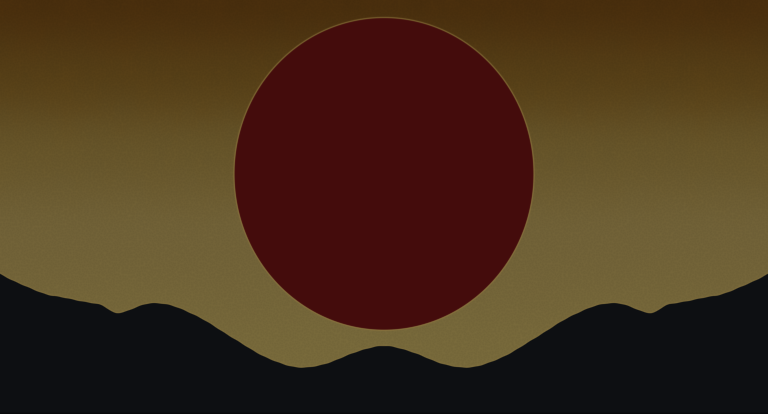
Write a WebGL 2 fragment shader that draws this background.

```glsl
#version 300 es
precision highp float;
// A dark red sun on an aged ochre sky above mirrored black hills.
// The sky is a chain of blended tones with cellular grain; the hills are one
// ridge profile of chained smooth steps, mirrored about the centre line.
uniform vec2 u_resolution;
out vec4 outColor;

const vec3 SKY_TOP  = vec3(0.285, 0.180, 0.050);
const vec3 SKY_HIGH = vec3(0.340, 0.250, 0.090);
const vec3 SKY_MID  = vec3(0.400, 0.330, 0.160);
const vec3 SKY_LOW  = vec3(0.440, 0.380, 0.215);
const vec3 SKY_BASE = vec3(0.465, 0.410, 0.228);
const vec3 SUN      = vec3(0.267, 0.046, 0.046);
const vec3 HILL     = vec3(0.052, 0.060, 0.070);
const vec3 RIM      = vec3(0.560, 0.460, 0.240);

const vec2 SUN_CENTRE = vec2(0.0, 0.580);
const vec2 SUN_RADII  = vec2(0.3615, 0.3768);

vec2 hash2(vec2 cell) {
    vec3 q = fract(cell.xyx * vec3(0.1031, 0.1030, 0.0973));
    q += dot(q, q.yzx + 33.33);
    return fract((q.xx + q.yz) * q.zy);
}

// Distance to the nearest scattered point, about 0 to 1.
float cellular(vec2 p) {
    vec2 cell = floor(p);
    vec2 f = fract(p);
    float nearest = 2.0;
    for (int y = -1; y <= 1; y++) {
        for (int x = -1; x <= 1; x++) {
            vec2 offset = vec2(x, y);
            vec2 d = offset + hash2(cell + offset) - f;
            nearest = min(nearest, dot(d, d));
        }
    }
    return sqrt(nearest);
}

// Soft blotches at three scales, stretched a little downward.
float stains(vec2 p) {
    float sum = 0.0;
    float weight = 0.5;
    vec2 q = p * vec2(13.0, 8.0);
    for (int i = 0; i < 3; i++) {
        sum += weight * (cellular(q) - 0.5);
        q = q * 2.3 + vec2(7.1, 3.7);
        weight *= 0.6;
    }
    return sum;
}

vec3 skyTone(float h) {
    vec3 tone = mix(SKY_BASE, SKY_LOW, smoothstep(0.10, 0.45, h));
    tone = mix(tone, SKY_MID, smoothstep(0.42, 0.66, h));
    tone = mix(tone, SKY_HIGH, smoothstep(0.62, 0.82, h));
    return mix(tone, SKY_TOP, smoothstep(0.78, 1.0, h));
}

// Height of the hills at distance d from the centre line.
float ridge(float d) {
    float h = 0.164;
    h -= 0.052 * smoothstep(0.0, 0.193, d);        // central mound
    h += 0.156 * smoothstep(0.193, 0.558, d);      // shoulder
    h -= 0.024 * smoothstep(0.558, 0.645, d);      // notch
    h += 0.020 * smoothstep(0.645, 0.690, d);
    h += 0.021 * clamp((d - 0.686) / 0.111, 0.0, 1.0);
    h += 0.053 * pow(max(d - 0.797, 0.0) / 0.130, 1.3);
    return h + 0.0008 * sin(d * 130.0) * sin(d * 57.0);
}

// Approximate signed distance to an axis-aligned ellipse.
float ellipse(vec2 p, vec2 radii) {
    float k = length(p / radii);
    float slope = length(p / (radii * radii));
    return k * (k - 1.0) / max(slope, 0.001);
}

float cover(float dist, float blur) {
    return 1.0 - smoothstep(-blur, blur, dist);
}

float outline(float dist, float width) {
    return exp(-dist * dist / (width * width));
}

void main() {
    vec2 p = (gl_FragCoord.xy - vec2(0.5 * u_resolution.x, 0.0)) / u_resolution.y;
    float blur = 0.75 / u_resolution.y;
    vec2 mirrored = vec2(abs(p.x), p.y);

    // Sky with stains and paper grain
    float stain = stains(mirrored);
    float grain = cellular(p * 190.0) - 0.5;
    vec3 color = skyTone(p.y + 0.05 * stain);
    color *= 1.0 + 0.10 * stain * smoothstep(0.3, 0.9, p.y) + 0.055 * grain;

    // Sun with a thin bright rim
    float sunDist = ellipse(p - SUN_CENTRE, SUN_RADII);
    color = mix(color, SUN, cover(sunDist, blur));
    color = mix(color, RIM, 0.55 * outline(sunDist - 0.001, 0.0020));

    // Hills, with distance corrected by the ridge slope
    float slope = (ridge(mirrored.x + 0.002) - ridge(mirrored.x - 0.002)) / 0.004;
    float hillDist = (p.y - ridge(mirrored.x)) / sqrt(1.0 + slope * slope);
    color = mix(color, RIM, 0.20 * outline(hillDist - 0.002, 0.002));
    color = mix(color, HILL, cover(hillDist, blur));
    color *= mix(0.6, 1.0, smoothstep(0.001, 0.006, p.y));

    outColor = vec4(color, 1.0);
}
```
